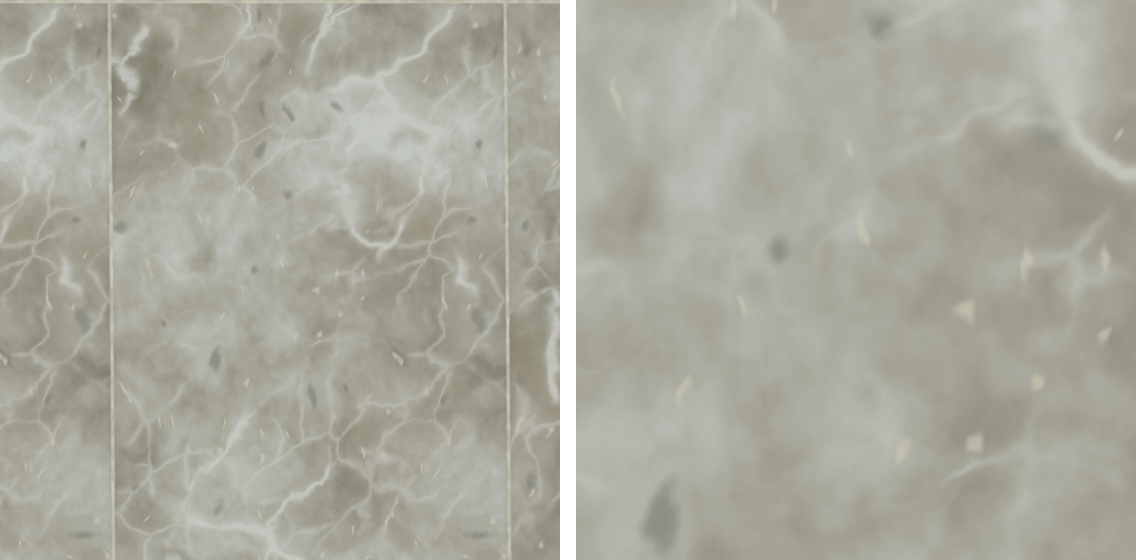
Left: the whole. Right: its middle third, enlarged.
Reproduce this texture procedurally as a Shadertoy shader.

```glsl
// Tile layout, in canvas heights
const vec2 TILE_SIZE = vec2(0.707, 1.06);
const vec2 TILE_ORIGIN = vec2(0.199, -0.063);
const float JOINT_SKEW = 0.008;
const float JOINT_HALF_WIDTH = 0.0031;

// Stone colours
const vec3 STONE_DARK = vec3(0.50, 0.49, 0.425);
const vec3 STONE_MID = vec3(0.645, 0.642, 0.59);
const vec3 STONE_PALE = vec3(0.765, 0.78, 0.765);
const vec3 STONE_RUST = vec3(0.61, 0.57, 0.49);
const vec3 VEIN_COLOR = vec3(0.785, 0.795, 0.77);
const vec3 PEBBLE_COLOR = vec3(0.49, 0.49, 0.45);
const vec3 FLECK_COLOR = vec3(0.78, 0.77, 0.69);
const vec3 CRACK_COLOR = vec3(0.42, 0.41, 0.37);
const vec3 JOINT_COLOR = vec3(0.775, 0.77, 0.695);

// Stone character
const float CLOUD_SCALE = 5.0;
const float CLOUD_CONTRAST = 1.12;
const float MOTTLE = 0.58;
const float GRAIN = 0.24;
const float VEIN_WIDTH = 0.036;

vec2 hash22(vec2 p) {
    vec3 q = fract(p.xyx * vec3(0.1031, 0.1030, 0.0973));
    q += dot(q, q.yzx + 33.33);
    return fract((q.xx + q.yz) * q.zy);
}

float noise(vec2 p) {
    vec2 i = floor(p), f = fract(p);
    f = f * f * (3.0 - 2.0 * f);
    float low = mix(hash22(i).x, hash22(i + vec2(1, 0)).x, f.x);
    float high = mix(hash22(i + vec2(0, 1)).x, hash22(i + 1.0).x, f.x);
    return mix(low, high, f.y);
}

float fbm(vec2 p) {
    float sum = 0.0, amp = 0.5;
    for (int i = 0; i < 5; i++) {
        sum += amp * noise(p);
        p = mat2(1.6, 1.2, -1.2, 1.6) * p + 17.3;
        amp *= 0.5;
    }
    return sum / 0.96875;
}

// Distance to the nearest border between jittered cells
float cellBorder(vec2 p) {
    vec2 cell = floor(p), nearest = vec2(0);
    float best = 1e3, border = 1e3;
    for (int k = 0; k < 9; k++) {
        vec2 o = cell + vec2(k % 3 - 1, k / 3 - 1);
        vec2 r = o + hash22(o) - p;
        float d = dot(r, r);
        if (d < best) { best = d; nearest = r; }
    }
    for (int k = 0; k < 25; k++) {
        vec2 o = cell + vec2(k % 5 - 2, k / 5 - 2);
        vec2 r = o + hash22(o) - p, gap = r - nearest;
        if (dot(gap, gap) > 1e-4)
            border = min(border, dot(0.5 * (r + nearest), normalize(gap)));
    }
    return border;
}

// Soft core with a faint milky halo
float veins(vec2 p, float width) {
    float d = cellBorder(p) / width;
    return 0.8 * exp(-d * d) + 0.3 * exp(-d * d / 12.0);
}

// Soft ovals, at most one in each grid cell
float spots(vec2 p, float chance, vec2 radius) {
    vec2 cell = floor(p), rnd = hash22(cell + 41.0);
    vec2 r = (fract(p) - mix(vec2(0.35), vec2(0.65), hash22(cell))) / radius;
    r.x += (rnd.y - 0.5) * r.y;
    float size = mix(0.6, 1.0, hash22(cell + 73.0).x);
    return step(rnd.x, chance) * (1.0 - smoothstep(0.15 * size, size, length(r)));
}

vec3 stone(vec2 local, vec2 seed, float cracked) {
    vec2 p = local + seed;
    vec2 warp = vec2(fbm(p * 7.0), fbm(p * 7.0 + 31.0)) - 0.5;
    vec2 ripple = vec2(fbm(p * 32.0), fbm(p * 32.0 + 57.0)) - 0.5;
    vec2 q = p + 0.10 * warp + 0.018 * ripple;

    // Clouded ground, mottled, with a paler band across the upper part
    float band = exp(-pow((local.y - 0.74) / 0.14, 2.0));
    float tone = 0.47 + CLOUD_CONTRAST * (fbm(q * CLOUD_SCALE) - 0.5) + 0.07 * band;
    tone += MOTTLE * (fbm(q * 19.0) - 0.5);
    tone += GRAIN * (fbm(p * vec2(75.0, 55.0)) - 0.5);
    tone = clamp(tone, 0.0, 1.0);
    vec3 color = mix(STONE_DARK, STONE_MID, min(2.0 * tone, 1.0));
    color = mix(color, STONE_PALE, max(2.0 * tone - 1.0, 0.0));
    float rust = smoothstep(0.5, 0.8, fbm(q * 4.0 + 9.0)) * (1.0 - tone);
    color = mix(color, STONE_RUST, 0.7 * rust);

    // Dark pebbles and pale flecks
    color = mix(color, PEBBLE_COLOR, 0.6 * spots(q * 13.0, 0.25, vec2(0.22, 0.28)));
    color = mix(color, FLECK_COLOR, 0.75 * spots(q * 23.0 + 5.0, 0.2, vec2(0.14, 0.33)));

    // Broken veins leaning down to the right, then a finer web
    vec2 along = mat2(0.77, 0.64, -0.64, 0.77) * q;
    float mask = smoothstep(0.46, 0.62, fbm(p * 6.0 + 63.0));
    float web = smoothstep(0.42, 0.68, fbm(p * 9.0 + 87.0));
    float width = VEIN_WIDTH * mix(0.5, 1.5, noise(p * 22.0));
    float vein = mask * veins(along * vec2(6.5, 4.0), width);
    vein = max(vein, 0.55 * web * veins(along * vec2(14.0, 8.0), 1.5 * width));
    color = mix(color, VEIN_COLOR, min(0.85 * vein, 0.85));

    // Hairline cracks
    float crack = 1.0 - smoothstep(0.002, 0.016, abs(noise(q * 4.0 + 51.0) - 0.5));
    crack *= cracked * smoothstep(0.5, 0.65, noise(p * 6.0 + 13.0));
    return mix(color, CRACK_COLOR, 0.6 * crack);
}

void mainImage(out vec4 fragColor, in vec2 fragCoord) {
    vec2 uv = fragCoord / iResolution.y;
    float pixel = 1.0 / iResolution.y;
    vec2 grid = uv - TILE_ORIGIN + vec2(JOINT_SKEW * (uv.y - 0.5), 0.0);
    vec2 id = floor(grid / TILE_SIZE);
    vec2 local = grid - id * TILE_SIZE;

    // The first two columns share one slab design
    float column = max(id.x, 0.0);
    vec2 seed = vec2(3.7, 5.9) * column + vec2(8.3, 2.1) * id.y + 12.0;
    vec3 color = stone(local, seed, min(column, 1.0));

    // Slightly ragged joints with a thin shadow beside them
    vec2 edge = min(local, TILE_SIZE - local);
    float joint = min(edge.x, edge.y);
    float halfWidth = JOINT_HALF_WIDTH * mix(0.8, 1.2, noise(uv * 110.0));
    color *= 1.0 - 0.08 * exp(-joint / 0.006);
    float cover = 1.0 - smoothstep(halfWidth - pixel, halfWidth + pixel, joint);
    vec3 grout = JOINT_COLOR * mix(0.92, 1.05, noise(uv * 75.0 + 7.0));
    fragColor = vec4(mix(color, grout, 0.9 * cover), 1.0);
}
```
